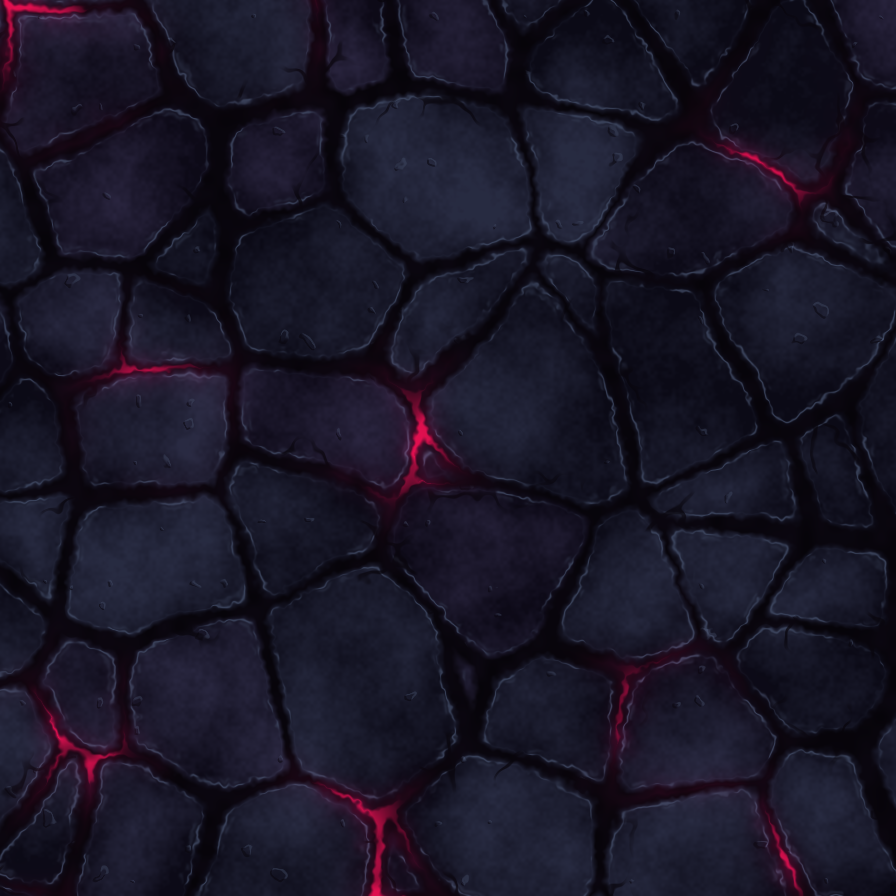
Give the GLSL for this texture, as a Shadertoy shader.

```glsl
const float GRID = 7.0;            // stones across the canvas
const float JITTER = 1.0;
const float SIZE_SPREAD = 0.55;    // difference between big and small stones
const float CORNER = 28.0;         // lower is rounder
const float GROOVE = 0.0074;       // half width of the gaps
const float RIM_WIDTH = 0.0013;
const float MOTTLE = 2.1;          // contrast of the stone faces
const float EMBER_GRID = 4.0;
const float EMBER_SHARE = 0.55;
const float EMBER_RADIUS = 0.07;
const vec3 GAP_COLOR = vec3(0.032, 0.02, 0.048);
const vec3 STONE_DARK = vec3(0.056, 0.054, 0.106);
const vec3 STONE_LIGHT = vec3(0.138, 0.148, 0.23);
const vec3 VIOLET_TINT = vec3(1.14, 0.94, 1.04);
const vec3 RIM_COLOR = vec3(0.25, 0.29, 0.39);
const vec3 HALO_COLOR = vec3(0.40, 0.03, 0.18);
const vec3 EMBER_COLOR = vec3(0.88, 0.06, 0.31);

vec2 hash2(vec2 p) {
    vec3 q = fract(p.xyx * vec3(0.1031, 0.1030, 0.0973));
    q += dot(q, q.yzx + 33.33);
    return fract((q.xx + q.yz) * q.zy);
}

float noise(vec2 p) {
    vec2 i = floor(p), f = fract(p);
    f = f * f * (3.0 - 2.0 * f);
    vec2 e = vec2(0.0, 1.0);
    return mix(mix(hash2(i).x, hash2(i + e.yx).x, f.x),
               mix(hash2(i + e).x, hash2(i + e.yy).x, f.x), f.y);
}

float fbm(vec2 p) {
    float sum = 0.0, amp = 0.5;
    for (int i = 0; i < 5; i++) {
        sum += amp * noise(p);
        p = mat2(1.6, 1.2, -1.2, 1.6) * p + 7.3;
        amp *= 0.54;
    }
    return sum;
}

// Site position and weight of one cell
vec3 site(vec2 cell) {
    vec2 id = cell + 23.0;
    return vec3(cell + 0.5 + JITTER * (hash2(id) - 0.5), SIZE_SPREAD * hash2(id + 41.0).x);
}

// Weighted cells: returns rounded border distance and the cell's random value
vec2 cellular(vec2 p) {
    vec2 base = floor(p), home = base;
    vec3 own = vec3(0.0);
    float nearest = 1e3;
    for (int y = -2; y <= 2; y++)
    for (int x = -2; x <= 2; x++) {
        vec2 cell = base + vec2(x, y);
        vec3 s = site(cell);
        float power = dot(p - s.xy, p - s.xy) - s.z;
        if (power < nearest) { nearest = power; own = s; home = cell; }
    }
    float sum = 1e-12;
    for (int y = -2; y <= 2; y++)
    for (int x = -2; x <= 2; x++) {
        vec2 cell = base + vec2(x, y);
        if (cell == home) continue;
        vec3 s = site(cell);
        float power = dot(p - s.xy, p - s.xy) - s.z;
        sum += exp(-CORNER * (power - nearest) / (2.0 * length(s.xy - own.xy)));
    }
    return vec2(-log(sum) / CORNER, hash2(home + 77.0).y);
}

// Scattered warm spots that light the gaps
float emberHeat(vec2 uv) {
    vec2 p = uv * EMBER_GRID, base = floor(p);
    float heat = 0.0;
    for (int y = -1; y <= 1; y++)
    for (int x = -1; x <= 1; x++) {
        vec2 cell = base + vec2(x, y);
        vec2 d = (p - cell - hash2(cell + 19.0)) / (EMBER_GRID * EMBER_RADIUS);
        heat += step(hash2(cell + 63.0).x, EMBER_SHARE) * exp(-dot(d, d));
    }
    return min(heat, 1.0);
}

// Small chipped rings on the stone faces: lit side positive, shaded side negative
float chips(vec2 uv) {
    vec2 p = uv * 30.0, cell = floor(p), r = hash2(cell + 5.0);
    vec2 d = fract(p) - 0.3 - 0.4 * r;
    float ring = abs(length(d) - 0.05 - 0.14 * r.y * r.y);
    float side = smoothstep(-0.1, 0.1, d.x + d.y) * 1.6 - 0.6;
    return step(hash2(cell + 90.0).x, 0.14) * smoothstep(0.06, 0.015, ring) * side;
}

void mainImage(out vec4 fragColor, in vec2 fragCoord) {
    vec2 uv = fragCoord / iResolution.y;

    // Uneven outlines
    vec2 bend = 0.004 * sin(uv.yx * vec2(31.0, 27.0) + 2.0 * sin(uv * 19.0));
    vec2 rough = vec2(noise(uv * 75.0), noise(uv * 75.0 + 50.0)) - 0.5;
    vec2 grit = vec2(noise(uv * 180.0 + 3.0), noise(uv * 180.0 + 80.0)) - 0.5;
    vec2 stone = cellular((uv + bend + 0.005 * rough + 0.004 * grit) * GRID);
    float edge = stone.x / GRID;
    float inside = edge - GROOVE * (0.35 + 1.2 * noise(uv * 12.0));
    float face = smoothstep(-0.004, 0.004, inside);

    // Mottled faces, shaded toward the gaps
    float grain = noise(uv * 140.0) + noise(uv * 250.0 + 40.0) - 1.0;
    float tone = 0.43 + MOTTLE * (fbm(uv * 9.0) - 0.49) + 0.3 * (stone.y - 0.5);
    tone += 0.2 * grain + 0.3 * smoothstep(0.0, 0.04, inside) - 0.2;
    vec3 rock = mix(STONE_DARK, STONE_LIGHT, clamp(tone, -0.15, 1.2));
    rock *= mix(vec3(1.0), VIOLET_TINT, smoothstep(0.55, 0.9, hash2(vec2(stone.y * 91.0, 4.0)).x));

    // Broken rims, chips and short cracks
    float wear = smoothstep(0.38, 0.68, 0.6 * noise(uv * 30.0 + 9.0) + 0.4 * noise(uv * 120.0));
    float rim = exp(-pow((inside - 0.0036) / RIM_WIDTH, 2.0)) * (0.08 + 0.72 * wear);
    rim += 0.3 * wear * exp(-pow((inside - 0.008) / 0.0025, 2.0)) * smoothstep(0.4, 0.8, noise(uv * 95.0 + 60.0));
    float chip = chips(uv + 0.012 * rough + 0.004 * grit);
    rock = mix(rock, RIM_COLOR, clamp(rim + 0.45 * max(chip, 0.0), 0.0, 1.0));
    rock = mix(rock, GAP_COLOR, 0.9 * max(-chip, 0.0));
    float crack = cellular((uv + bend + 0.012 * rough) * 14.0).x / 14.0;
    float crackArea = smoothstep(0.68, 0.76, noise(uv * 14.0 + 30.0)) * smoothstep(0.03, 0.008, inside);
    rock = mix(rock, GAP_COLOR, 0.75 * crackArea * smoothstep(0.003, 0.0008, crack));
    vec3 color = mix(GAP_COLOR * (0.7 + 0.6 * noise(uv * 60.0)), rock, face);

    // Embers in the gaps and their spill
    float heat = emberHeat(uv + bend);
    float flicker = 0.4 + 1.0 * noise(uv * 50.0 + 12.0);
    float halo = heat * exp(-max(edge, 0.0) / 0.012) * flicker;
    float core = smoothstep(0.0055 * heat, 0.0, edge + 0.004 * (noise(uv * 90.0) - 0.35));
    color += HALO_COLOR * halo * 0.68;
    color = mix(color, EMBER_COLOR, core * smoothstep(0.3, 1.0, heat) * min(flicker, 1.0));

    fragColor = vec4(color, 1.0);
}
```
